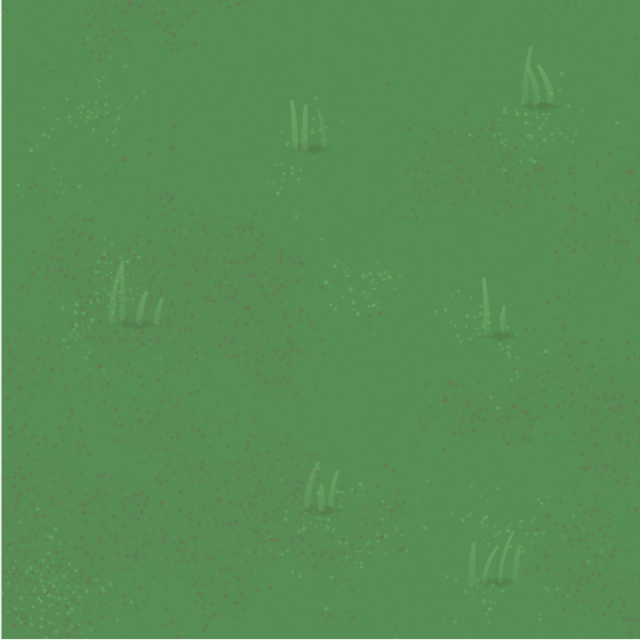
A WebGL 2 fragment shader for this texture:

```glsl
#version 300 es
precision highp float;

#define GRASS vec3(0.337, 0.561, 0.331)
#define SOIL vec3(0.385, 0.475, 0.335)
#define SPROUT vec3(0.400, 0.650, 0.390)
#define BLADE vec3(0.440, 0.665, 0.415)
#define SHADOW vec3(0.315, 0.455, 0.285)
#define MARGIN_COLOR vec3(0.93, 0.95, 0.93)
#define SOIL_CELL 0.0092
#define SPROUT_CELL 0.0078
#define SOIL_DENSITY 0.5
#define SPROUT_DENSITY 0.6
#define MARGIN vec2(0.0024, 0.0016)

uniform vec2 u_resolution;
out vec4 fragColor;

vec3 hash3(vec2 cell, float seed) {
  uvec3 v = uvec3(ivec3(vec3(cell, seed))) * 1664525u + 1013904223u;
  v += v.yzx * v.zxy;
  v ^= v >> 16u;
  v += v.yzx * v.zxy;
  return vec3(v >> 8u) / 16777216.0;
}

float noise(vec2 p, float seed) {
  vec2 i = floor(p), f = fract(p);
  f = f * f * (3.0 - 2.0 * f);
  float a = hash3(i, seed).x, b = hash3(i + vec2(1, 0), seed).x;
  float c = hash3(i + vec2(0, 1), seed).x, d = hash3(i + vec2(1, 1), seed).x;
  return mix(mix(a, b, f.x), mix(c, d, f.x), f.y);
}

float fbm(vec2 p, float seed) {
  return 0.55 * noise(p, seed) + 0.3 * noise(p * 2.1, seed + 1.0)
       + 0.15 * noise(p * 4.7, seed + 2.0);
}

// Jittered 3 by 3 layout of clumps
vec2 clumpCenter(vec2 cell) {
  return (cell + 0.28 + 0.4 * hash3(cell, 11.0).xy) / 3.0;
}

float soilMask(vec2 p) {
  return smoothstep(0.42, 0.68, fbm(p * 5.5, 21.0));
}

float sproutMask(vec2 p) {
  float sum = 0.0;
  for (int i = 0; i < 9; i++) {
    vec2 cell = vec2(i % 3, i / 3);
    vec3 h = hash3(cell, 31.0);
    vec2 d = p - clumpCenter(cell) - (h.xy - 0.5) * 0.09;
    sum += exp(-dot(d, d) / mix(0.002, 0.006, h.z));
  }
  return min(sum, 1.0) * smoothstep(0.3, 0.65, noise(p * 16.0, 41.0));
}

// Soft round dots; their number follows a density mask
float dots(vec2 p, float size, float density, bool soil) {
  vec2 home = floor(p / size);
  float cover = 0.0;
  for (int i = 0; i < 9; i++) {
    vec2 cell = home + vec2(i % 3, i / 3) - 1.0;
    vec2 center = (cell + 0.5) * size;
    float mask = soil ? soilMask(center) : sproutMask(center);
    float seed = soil ? 51.0 : 61.0;
    vec3 h = hash3(cell, seed), k = hash3(cell, seed + 1.0);
    if (h.z > mask * density) continue;
    float d = length(p - center - (h.xy - 0.5) * size * 0.9) / size;
    float radius = mix(0.24, 0.46, k.x);
    cover = max(cover, mix(0.4, 0.95, k.y) * (1.0 - smoothstep(radius - 0.18, radius + 0.12, d)));
  }
  return cover;
}

// Curved blade rooted at the origin
float blade(vec2 p, float height, float lean, float width) {
  float t = clamp(p.y / height, 0.0, 1.0);
  float slope = 2.0 * lean * t / height;
  float side = abs(p.x - lean * t * t) / sqrt(1.0 + slope * slope);
  float beyond = max(max(-p.y, p.y - height), 0.0);
  float d = length(vec2(side, beyond)) - width * (1.0 - 0.45 * t * t);
  return (1.0 - smoothstep(-0.0018, 0.0014, d)) * mix(0.35, 0.8, t);
}

vec3 drawTuft(vec3 color, vec2 p, vec2 cell) {
  // Brushed ground shadow
  vec2 s = (p - vec2(0.008, -0.004)) / vec2(0.036, 0.011);
  float rough = noise(p * vec2(90.0, 200.0), 71.0);
  float shade = 1.0 - smoothstep(0.15, 1.0, length(s) + 0.5 * (rough - 0.5));
  color = mix(color, SHADOW, 0.6 * shade);
  // Two to four blades
  float count = 2.0 + floor(hash3(cell, 81.0).x * 2.99);
  for (float i = 0.0; i < count; i++) {
    vec3 h = hash3(cell, 91.0 + i), k = hash3(cell, 101.0 + i);
    float root = (i - 0.5 * (count - 1.0)) * 0.021 + (h.x - 0.5) * 0.014;
    float height = mix(0.035, 0.095, h.y * h.y) + (i < 0.5 ? 0.02 : 0.0);
    float lean = (h.z - 0.45) * 0.055;
    float cover = blade(p - vec2(root, (k.x - 0.5) * 0.012), height, lean, mix(0.0035, 0.0058, k.y));
    color = mix(color, BLADE, cover * mix(0.55, 1.0, k.z));
  }
  return color;
}

void main() {
  vec2 uv = gl_FragCoord.xy / u_resolution;
  // Ground with faint grain and a dull tint over bare soil
  vec3 color = GRASS + 0.008 * (noise(uv * 170.0, 5.0) - 0.5);
  color = mix(color, SOIL, 0.09 * soilMask(uv));
  color = mix(color, SOIL, 0.85 * dots(uv, SOIL_CELL, SOIL_DENSITY, true));
  color = mix(color, SPROUT, 0.85 * dots(uv, SPROUT_CELL, SPROUT_DENSITY, false));
  // Tufts, leaving alternate clumps on the left bare
  for (int i = 0; i < 9; i++) {
    int column = i % 3, row = i / 3;
    if (column < 2 && (column + row) % 2 == 0) continue;
    vec2 cell = vec2(column, row);
    color = drawTuft(color, uv - clumpCenter(cell), cell);
  }
  // Thin pale margin on the left and bottom
  vec2 inside = smoothstep(MARGIN - 0.001, MARGIN + 0.001, uv);
  fragColor = vec4(mix(MARGIN_COLOR, color, inside.x * inside.y), 1.0);
}
```
